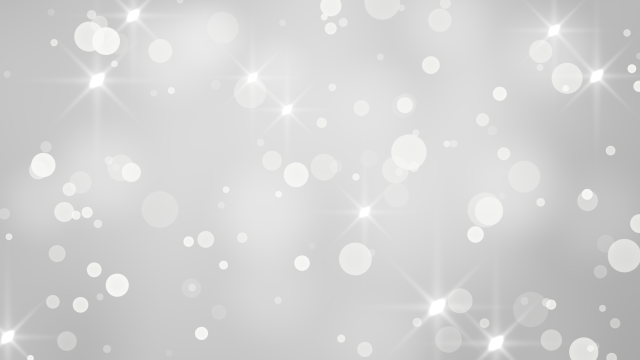
A WebGL 2 fragment shader for this background:

```glsl
#version 300 es
precision highp float;
// Silver bokeh: a soft grey backdrop with blurred glows, pale discs and sparkling stars.

#define GLOW_COUNT 13
#define DISC_COUNT 132
#define STAR_COUNT 10
#define SHADE_GREY 0.708
#define CENTRE_LIFT 0.185
#define SHADE_VARIATION 0.085
#define GLOW_STRENGTH 0.72
#define DISC_MIN 0.009
#define DISC_MAX 0.052
#define DISC_EDGE 0.0019
#define STAR_SCALE 0.175

uniform vec2 u_resolution;
out vec4 fragColor;

const vec3 GLOW_WHITE = vec3(0.94);
const vec3 DISC_WHITE = vec3(0.972, 0.972, 0.966);

// Four random values in 0..1 from one seed
vec4 hash4(float seed) {
    vec4 q = fract(seed * vec4(0.1031, 0.1030, 0.0973, 0.1099));
    q += dot(q, q.wzxy + 33.33);
    return fract((q.xxyz + q.yzzw) * q.zywx);
}

float valueNoise(vec2 p) {
    vec2 cell = floor(p), f = fract(p);
    f = f * f * (3.0 - 2.0 * f);
    float seed = cell.x + 37.0 * cell.y + 211.0;
    float low = mix(hash4(seed).x, hash4(seed + 1.0).x, f.x);
    float high = mix(hash4(seed + 37.0).x, hash4(seed + 38.0).x, f.x);
    return mix(low, high, f.y);
}

// Even but irregular scatter over the unit square
vec2 scatter(float i, vec2 jitter) {
    return fract(i * vec2(0.75488, 0.56984) + 0.35 * jitter);
}

// Thin ray along the x axis that narrows and fades outwards
float ray(vec2 d, float len, float width) {
    float along = abs(d.x) / len;
    float taper = width * (1.0 - 0.5 * min(along, 1.0));
    float across = d.y / taper;
    return exp(-across * across) * exp(-2.2 * along) * (1.0 - smoothstep(0.5, 1.3, along));
}

float star(vec2 d, float size) {
    vec2 diagonal = vec2(d.x + d.y, d.y - d.x) * 0.70711;
    float light = 0.55 * ray(diagonal, size, size * 0.045);
    light += 0.50 * ray(diagonal.yx, size, size * 0.045);
    light += 0.34 * ray(d, size * 1.2, size * 0.06);
    light += 0.30 * ray(d.yx, size * 1.6, size * 0.08);
    light += 0.25 * exp(-dot(d, d) / (size * size * 0.05));
    // Slanted bright core
    float core = length(diagonal / (size * vec2(0.14, 0.07)));
    return clamp(light + 1.0 - smoothstep(0.3, 1.4, core), 0.0, 1.0);
}

vec3 backdrop(vec2 p, float aspect) {
    vec2 fromCentre = (p - vec2(0.53 * aspect, 0.64)) / vec2(0.72, 0.58);
    float shade = SHADE_GREY + CENTRE_LIFT * exp(-dot(fromCentre, fromCentre));
    shade -= 0.03 * smoothstep(0.72, 1.0, p.x / aspect);
    shade += SHADE_VARIATION * (valueNoise(p * vec2(4.5, 2.5)) - 0.5);
    return vec3(shade);
}

void main() {
    float aspect = u_resolution.x / u_resolution.y;
    vec2 p = gl_FragCoord.xy / u_resolution.y;
    vec2 area = vec2(aspect, 1.0);
    vec3 color = backdrop(p, aspect);

    // Large blurred glows
    for (int i = 0; i < GLOW_COUNT; i++) {
        vec4 h = hash4(float(i) + 401.0);
        float radius = mix(0.09, 0.16, h.z);
        float d = length(p - scatter(float(i) + 3.0, h.xy) * area);
        float cover = 1.0 - smoothstep(0.2 * radius, 1.25 * radius, d);
        color = mix(color, GLOW_WHITE, cover * GLOW_STRENGTH * mix(0.3, 1.0, h.w));
    }

    // Crisp translucent discs, mostly small
    for (int i = 0; i < DISC_COUNT; i++) {
        vec4 h = hash4(float(i) + 17.0);
        float radius = mix(DISC_MIN, DISC_MAX, pow(h.z, 2.5));
        float d = length(p - scatter(float(i), h.xy) * area);
        float cover = 1.0 - smoothstep(radius - DISC_EDGE, radius + DISC_EDGE, d);
        float rim = 0.9 + 0.1 * smoothstep(0.3, 1.0, d / radius);
        color = mix(color, DISC_WHITE, cover * rim * mix(0.12, 1.0, h.w));
    }

    // Sparkling stars, more of them near the top
    for (int i = 0; i < STAR_COUNT; i++) {
        vec4 h = hash4(float(i) + 733.0);
        vec2 centre = vec2((float(i) + h.x) / float(STAR_COUNT), 1.0 - pow(h.y, 1.5));
        float size = STAR_SCALE * mix(0.55, 1.2, h.z * h.z);
        color = mix(color, vec3(1.0), star(p - centre * area, size));
    }

    fragColor = vec4(color, 1.0);
}
```
